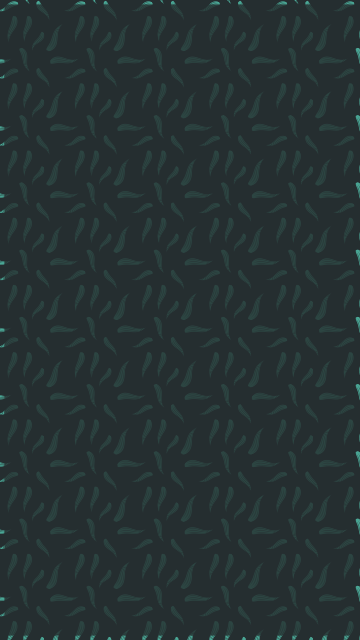
This pattern is drawn by a WebGL 2 fragment shader. Its source:

```glsl
#version 300 es
precision highp float;
// Slender tadpole-like leaves tiled over a dark slate ground.
// Each leaf is a tapered, S-bent stroke with fine veins; a veil dims
// the motif everywhere but in a narrow bright rim along the canvas edge.

uniform vec2 u_resolution;
out vec4 outColor;

const float TAU = 6.2831853;
const float TILES_ACROSS = 5.355;
const float RIM_WIDTH = 0.012;      // fraction of the canvas width

const vec3 GROUND = vec3(0.147, 0.180, 0.190);
const vec3 VEILED_LEAF = vec3(0.172, 0.272, 0.259);
const vec3 BRIGHT_LEAF = vec3(0.290, 0.660, 0.590);

// Leaves of one tile: head.xy, tail.xy
const int LEAF_COUNT = 8;
const vec4 LEAVES[LEAF_COUNT] = vec4[LEAF_COUNT](
    vec4(-0.46, 0.53, -0.55, 0.12),
    vec4(-0.25, 0.53, -0.31, 0.13),
    vec4(-0.04, 0.29, -0.20, 0.00),
    vec4(0.02, 0.00, 0.26, 0.41),
    vec4(0.06, -0.17, 0.50, -0.11),
    vec4(-0.40, -0.29, -0.73, -0.40),
    vec4(-0.38, 0.05, -0.23, -0.31),
    vec4(-0.12, -0.25, 0.06, -0.55)
);

// Sine-free hash of one value to 0..1
float hash(float n) {
    n = fract(n * 0.1031);
    n *= n + 33.33;
    return fract(n * (n + n));
}

// Half width along the leaf: round head, long thin tail
float taper(float t) {
    t = clamp(t, 0.0, 1.0);
    return 2.75 * sqrt(t) * pow(1.0 - t, 1.25);
}

// Coverage of one leaf, thinned by its veins
float leaf(vec2 p, vec2 head, vec2 tail, float seed, float pixel) {
    vec2 axis = tail - head;
    float len = length(axis);
    vec2 along = axis / len;

    // Nearest periodic copy, measured from the leaf's middle
    vec2 d = p - 0.5 * (head + tail);
    d -= round(d);
    float t = dot(d, along) / len + 0.5;
    float side = dot(d, vec2(-along.y, along.x));

    // S-shaped spine
    float turn = hash(seed) < 0.5 ? -1.0 : 1.0;
    side -= turn * len * mix(0.04, 0.07, hash(seed + 9.0)) * sin(TAU * t);

    float halfWidth = 0.11 * len * taper(t);
    float body = clamp((halfWidth - abs(side)) / pixel + 0.5, 0.0, 1.0);
    float ends = smoothstep(0.0, 0.05, t) * (1.0 - smoothstep(0.9, 1.0, t));

    // Dark veins fanning with the width, fading toward the head
    float across = side / max(halfWidth, pixel);
    float vein = 0.5 + 0.5 * cos(1.5 * TAU * across);
    float veinDepth = 0.45 * smoothstep(0.02, 0.3, t);
    return body * ends * (1.0 - veinDepth * vein);
}

// All leaves of the repeating tile
float foliage(vec2 p, float pixel) {
    float cover = 0.0;
    for (int i = 0; i < LEAF_COUNT; i++) {
        vec4 ends = LEAVES[i];
        cover = max(cover, leaf(p, ends.xy, ends.zw, float(i) + 1.0, pixel));
    }
    return cover;
}

// 1 in the rim along the canvas edge, 0 inside
float rim(vec2 p, vec2 halfSize, float width, float pixel) {
    vec2 inset = halfSize - abs(p);
    float edge = min(inset.x, inset.y);
    return 1.0 - smoothstep(width - pixel, width + pixel, edge);
}

void main() {
    vec2 p = (gl_FragCoord.xy - 0.5 * u_resolution) / u_resolution.x;
    vec2 halfSize = 0.5 * u_resolution / u_resolution.x;
    float pixel = 1.0 / u_resolution.x;

    float cover = foliage(p * TILES_ACROSS, pixel * TILES_ACROSS);
    float glow = rim(p, halfSize, RIM_WIDTH, pixel);
    vec3 leafColor = mix(VEILED_LEAF, BRIGHT_LEAF, glow);
    outColor = vec4(mix(GROUND, leafColor, cover), 1.0);
}
```
